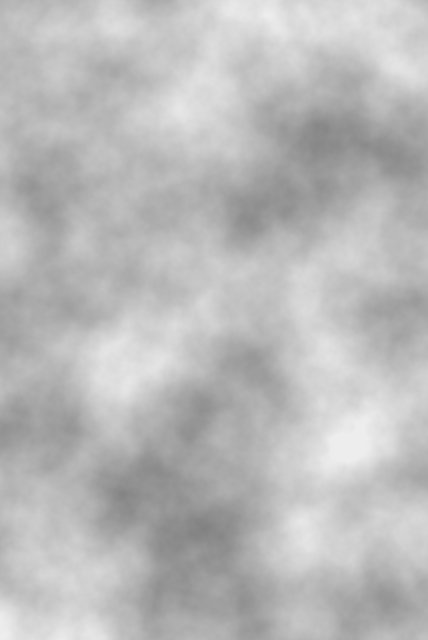
A Shadertoy shader for this texture:

```glsl
// Soft grey cloud texture: fractal gradient noise, broad billows first,
// then finer and fainter mottling, mapped to a gentle range of greys.
// All lengths are in canvas widths, so it looks the same at any size.

const float MEAN_GREY = 0.724;
const float CONTRAST = 0.33;
const float BASE_FREQUENCY = 2.7;
const float GAIN = 0.5;
const int OCTAVES = 6;
const float TAU = 6.2831853;

// Integer hash of a lattice cell, returned in 0..1
float hashCell(ivec2 cell, uint seed) {
    uint h = uint(cell.x) * 1597334u ^ uint(cell.y) * 3812015u ^ seed * 668265u;
    h = (h ^ (h >> 15)) * 739982445u;
    h = (h ^ (h >> 12)) * 695872825u;
    h ^= h >> 15;
    return float(h >> 8) / 16777216.0;
}

// Contribution of the unit gradient at one lattice corner
float cornerSlope(ivec2 cell, vec2 offset, uint seed) {
    float angle = TAU * hashCell(cell, seed);
    return dot(vec2(cos(angle), sin(angle)), offset);
}

// Gradient noise with quintic blending, centred on zero
float gradientNoise(vec2 p, uint seed) {
    ivec2 cell = ivec2(floor(p));
    vec2 f = fract(p);
    vec2 blend = f * f * f * (f * (f * 6.0 - 15.0) + 10.0);
    float a = cornerSlope(cell, f, seed);
    float b = cornerSlope(cell + ivec2(1, 0), f - vec2(1.0, 0.0), seed);
    float c = cornerSlope(cell + ivec2(0, 1), f - vec2(0.0, 1.0), seed);
    float d = cornerSlope(cell + ivec2(1, 1), f - vec2(1.0, 1.0), seed);
    return mix(mix(a, b, blend.x), mix(c, d, blend.x), blend.y);
}

// Sum of octaves; each is turned and shifted to hide the lattice
float cloudNoise(vec2 p, float gain) {
    const mat2 turnAndDouble = mat2(1.6, 1.2, -1.2, 1.6);
    float sum = 0.0;
    float amplitude = 1.0;
    for (int i = 0; i < OCTAVES; i++) {
        sum += amplitude * gradientNoise(p, uint(i) + 11u);
        p = turnAndDouble * p + vec2(3.7, 8.3);
        amplitude *= gain;
    }
    return sum;
}

void mainImage(out vec4 fragColor, in vec2 fragCoord) {
    vec2 uv = fragCoord / iResolution.x;
    float cloud = cloudNoise(uv * BASE_FREQUENCY + vec2(5.3, 2.6), GAIN);
    float grey = clamp(MEAN_GREY + CONTRAST * cloud, 0.48, 0.93);
    fragColor = vec4(vec3(grey), 1.0);
}
```
